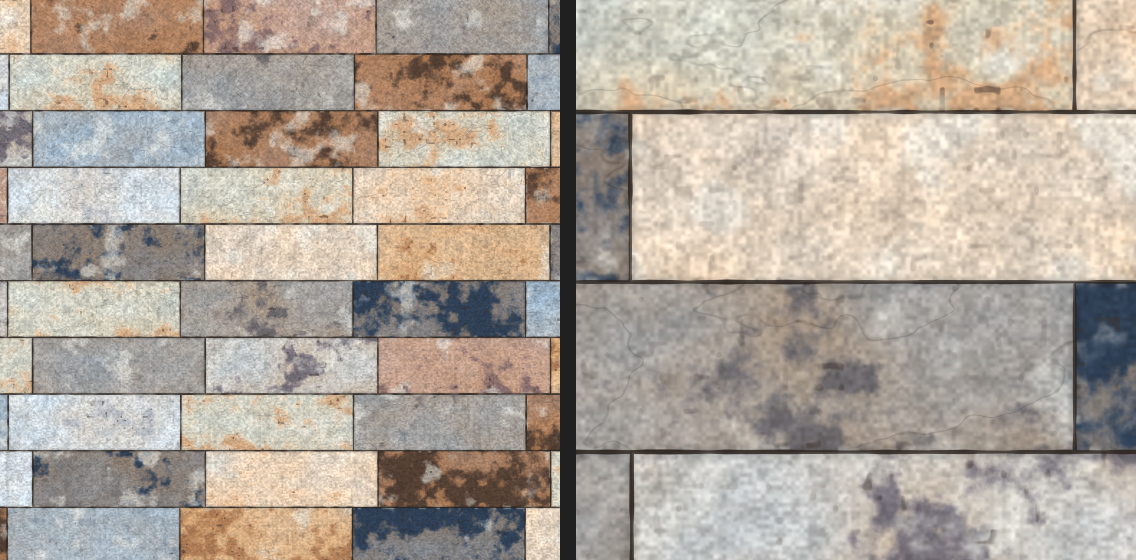
Left: the whole. Right: its middle third, enlarged.
A WebGL 2 fragment shader for this texture:

```glsl
#version 300 es
precision highp float;
// Weathered stone bricks in a staggered bond with thin dark joints.
// Each brick takes a finish (body and stain colour) from its cell index;
// layered value noise adds blotches, grain, pits, veins and chipped edges.

uniform vec2 u_resolution;
out vec4 outColor;

const vec2 BRICK = vec2(0.3083, 0.1012);   // brick pitch in canvas units
const float TOP_JOINT = 0.0964;            // first joint below the top edge
const float JOINT_HALF = 0.0011;
const vec3 JOINT_COLOR = vec3(0.17, 0.14, 0.12);
const vec3 LIME = vec3(0.90, 0.90, 0.87);
const vec3 PIT_COLOR = vec3(0.25, 0.20, 0.18);
const int FINISHES = 10;

// Body colour, with stain coverage in w
const vec4 BODY[FINISHES] = vec4[](
  vec4(0.91, 0.83, 0.74, 0.15), vec4(0.66, 0.63, 0.60, 0.30),
  vec4(0.87, 0.72, 0.56, 0.30), vec4(0.84, 0.86, 0.87, 0.20),
  vec4(0.70, 0.52, 0.39, 0.55), vec4(0.82, 0.79, 0.75, 0.50),
  vec4(0.56, 0.52, 0.49, 0.62), vec4(0.85, 0.83, 0.76, 0.40),
  vec4(0.78, 0.64, 0.56, 0.48), vec4(0.67, 0.72, 0.76, 0.20));
const vec3 STAIN[FINISHES] = vec3[](
  vec3(0.84, 0.68, 0.53), vec3(0.38, 0.37, 0.39),
  vec3(0.63, 0.44, 0.30), vec3(0.67, 0.69, 0.72),
  vec3(0.27, 0.21, 0.18), vec3(0.39, 0.37, 0.42),
  vec3(0.13, 0.21, 0.31), vec3(0.80, 0.63, 0.48),
  vec3(0.47, 0.38, 0.39), vec3(0.52, 0.57, 0.62));

float hash(vec2 p) {
  return fract(sin(dot(p, vec2(127.1, 311.7))) * 43758.545);
}

float noise(vec2 p) {
  vec2 i = floor(p), f = fract(p);
  f = f * f * (3.0 - 2.0 * f);
  return mix(mix(hash(i), hash(i + vec2(1, 0)), f.x),
             mix(hash(i + vec2(0, 1)), hash(i + vec2(1, 1)), f.x), f.y);
}

float fbm(vec2 p) {
  float sum = 0.0, amp = 0.5;
  for (int i = 0; i < 5; i++) {
    sum += amp * noise(p);
    p = mat2(1.6, 1.2, -1.2, 1.6) * p + 7.3;
    amp *= 0.5;
  }
  return sum / 0.97;
}

// Brick index in xy, position inside the brick in zw (canvas units)
vec4 brickCell(vec2 p) {
  float rowCoord = (p.y - TOP_JOINT) / BRICK.y + 1.0;
  float row = floor(rowCoord);
  float shift = mix(0.0573, 0.0150, mod(row, 2.0));
  shift += 0.005 * (hash(vec2(row, 3.0)) - 0.5);
  vec2 coord = vec2((p.x - shift) / BRICK.x + 1.0, rowCoord);
  return vec4(floor(coord), fract(coord) * BRICK);
}

// Stone surface of one brick
vec3 stone(vec2 p, vec2 id) {
  vec2 seed = 40.0 * vec2(hash(id + 1.7), hash(id + 8.3));
  float pick = fract(0.382 * id.x + 0.276 * id.y + 0.16 * hash(id));
  int finish = int(pick * float(FINISHES));
  vec4 body = BODY[finish];

  float cloud = fbm(p * vec2(10.0, 14.0) + seed);
  float detail = fbm(p * 55.0 + seed);
  float fine = noise(p * 210.0 + seed);
  float grain = noise(p * 390.0 + seed);

  // Broad tone and warm or cool drift
  vec3 color = body.rgb * (1.0 + 0.30 * (detail - 0.5));
  color += vec3(0.16, 0.02, -0.12) * (cloud - 0.5);

  // Mineral stains with ragged borders
  float coverage = body.w * mix(0.6, 1.4, hash(id + 4.1));
  float level = mix(0.67, 0.43, coverage);
  float field = 0.5 * cloud + 0.43 * detail + 0.07 * fine;
  float stain = smoothstep(level - 0.08, level + 0.08, field);
  color = mix(color, STAIN[finish], 0.88 * stain);

  // Pale lime bloom and faint curved veins
  float bloom = fbm(p * 24.0 + seed.yx + 11.0);
  color = mix(color, LIME, 0.55 * smoothstep(0.57, 0.74, bloom));
  float ridge = abs(fbm(p * vec2(9.0, 17.0) + seed.yx) - 0.5);
  float vein = (1.0 - smoothstep(0.0, 0.012, ridge)) * step(0.6, hash(id + 6.2));
  color *= 1.0 - 0.12 * vein;

  // Grain, then scattered pits
  color *= 1.0 + 0.16 * (fine - 0.5) + 0.20 * (grain - 0.5);
  float pit = smoothstep(0.80, 0.94, noise(p * 150.0 + seed.yx));
  return mix(color, PIT_COLOR, pit * mix(0.15, 0.5, stain));
}

void main() {
  vec2 uv = gl_FragCoord.xy / u_resolution;
  vec2 p = vec2(uv.x, 1.0 - uv.y);
  float pixel = 1.0 / min(u_resolution.x, u_resolution.y);
  vec4 cell = brickCell(p);
  vec3 color = stone(p, cell.xy);

  // Distance to the nearest joint, roughened by wear
  vec2 gap = min(cell.zw, BRICK - cell.zw);
  float edge = min(gap.x, gap.y);
  float wear = noise(p * 85.0);
  float chip = smoothstep(0.60, 0.85, noise(p * 120.0 + 5.0));
  color = mix(color, LIME, 0.45 * chip * (1.0 - smoothstep(0.001, 0.005, edge)));
  color *= 1.0 - 0.13 * (1.0 - smoothstep(0.0, 0.006, edge));

  float halfWidth = JOINT_HALF * mix(0.65, 1.35, wear);
  float joint = 1.0 - smoothstep(halfWidth - 0.5 * pixel, halfWidth + 0.7 * pixel, edge);
  color = mix(color, JOINT_COLOR, joint * mix(0.65, 0.95, wear));
  outColor = vec4(clamp(color, 0.0, 1.0), 1.0);
}
```
